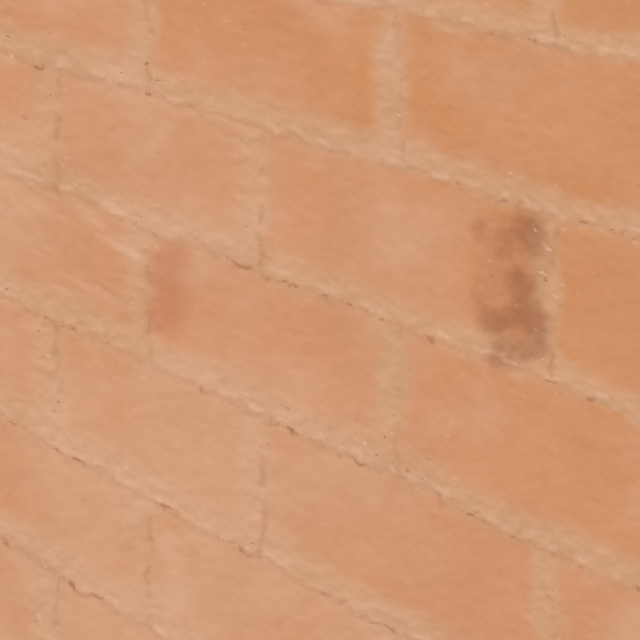
Reproduce this texture procedurally as a Shadertoy shader.

```glsl
// Weathered clay brickwork seen at an angle: courses fan out and descend to the right.
// A perspective warp gives course and brick coordinates; soft rounded boxes form the
// bricks, and value noise adds smeared mortar, crumbling seams, stains, flecks and relief.

const vec3 MORTAR = vec3(0.815, 0.617, 0.475);
const vec3 CLAY = vec3(0.818, 0.582, 0.427);
const vec3 ORANGE = vec3(0.80, 0.54, 0.355);
const vec3 CHALK = vec3(0.85, 0.67, 0.56);
const vec3 SOOT = vec3(0.60, 0.38, 0.27);
const vec3 RUST = vec3(0.77, 0.50, 0.37);

float hash(vec2 p) {
    vec3 q = fract(vec3(p.xyx) * 0.1031);
    q += dot(q, q.yzx + 33.33);
    return fract((q.x + q.y) * q.z);
}

float noise(vec2 p) {
    vec2 i = floor(p), f = fract(p);
    f = f * f * (3.0 - 2.0 * f);
    return mix(mix(hash(i), hash(i + vec2(1, 0)), f.x),
               mix(hash(i + vec2(0, 1)), hash(i + vec2(1, 1)), f.x), f.y);
}

float fbm(vec2 p) {
    float sum = 0.0, amp = 0.5;
    for (int i = 0; i < 4; i++) {
        sum += amp * noise(p);
        p = mat2(1.6, 1.2, -1.2, 1.6) * p + 7.3;
        amp *= 0.5;
    }
    return sum / 0.9375;
}

vec2 rotate(vec2 p, float a) {
    float c = cos(a), s = sin(a);
    return vec2(c * p.x + s * p.y, c * p.y - s * p.x);
}

float roundBox(vec2 p, vec2 halfSize, float radius) {
    vec2 q = abs(p) - halfSize + radius;
    return length(max(q, 0.0)) + min(max(q.x, q.y), 0.0) - radius;
}

// Soft rectangular stain, ragged by noise
float stain(vec2 p, vec2 center, vec2 halfSize, float soft, float ragged) {
    float d = roundBox(p - center, halfSize, min(halfSize.x, halfSize.y) * 0.6);
    return 1.0 - smoothstep(-soft, soft, d + ragged * (fbm(p * 28.0) - 0.5));
}

// One jittered, ragged mark per cell, kept with the given chance
float flecks(vec2 p, vec2 cells, float chance, float seed) {
    vec2 g = p * cells, id = floor(g) + seed;
    vec2 center = 0.35 + 0.3 * vec2(hash(id + 3.1), hash(id + 8.7));
    float radius = mix(0.06, 0.32, hash(id + 5.9) * hash(id + 1.3));
    float d = length(fract(g) - center) + 0.3 * (noise(g * 6.0) - 0.4);
    return step(hash(id), chance) * (1.0 - smoothstep(radius * 0.2, radius, d));
}

// Light from the upper left grazing a rough surface
float relief(vec2 p, float scale) {
    vec2 q = p * scale;
    return fbm(q) - fbm(q - vec2(0.25, 0.45));
}

void mainImage(out vec4 fragColor, in vec2 fragCoord) {
    vec2 p = fragCoord / iResolution.xy;
    p.y = 1.0 - p.y;
    float pixel = 1.0 / iResolution.y;

    // Perspective: course index from sloping lines, brick index from widening columns
    vec2 w = p + 0.016 * (vec2(fbm(p * 9.0), fbm(p * 9.0 + 40.0)) - 0.5);
    float rowHeight = 0.19 + 0.085 * w.x;
    float course = (w.y + 0.11 - 0.21 * w.x) / rowHeight;
    float row = floor(course), f = course - row;
    float slope = 0.21 + 0.085 * course;
    float across = rowHeight * inversesqrt(1.0 + slope * slope);
    float column = (sqrt(max(0.065 + 0.268 * (w.x - 0.0755), 0.0)) - 0.255) / 0.134;
    float shifted = column + 0.5 * mod(row + 1.0, 2.0);
    float brick = floor(shifted), u = shifted - brick;
    float brickWidth = 0.255 + 0.134 * column;

    // Brick face, blurred into the mortar smeared around it
    vec2 local = vec2((u - 0.5) * brickWidth, f * across - 0.5 * (across - 0.036));
    vec2 halfSize = vec2(0.5 * brickWidth - 0.021, 0.5 * (across - 0.044));
    float edge = roundBox(local, halfSize, 0.02) + 0.03 * (fbm(p * 26.0) - 0.5);
    float face = 1.0 - smoothstep(-0.018, 0.014, edge);

    // Warm upper right, chalky lower left
    float cloud = fbm(p * 5.0 + 12.0);
    float warm = smoothstep(-0.1, 0.9, p.x - p.y + 0.4 * (cloud - 0.5));
    float tint = hash(vec2(brick, row) + 20.0);
    vec3 clay = mix(CLAY, ORANGE, clamp(warm + 0.3 * (tint - 0.5), 0.0, 1.0));
    vec3 color = mix(MORTAR, clay, face * mix(0.6, 0.92, smoothstep(0.3, 0.6, cloud)));
    float chalky = smoothstep(0.42, 0.78, fbm(p * 8.0 + 31.0) + 0.22 * (p.y - p.x));
    color = mix(color, CHALK, 0.36 * chalky);

    // Stained brick ends and pale smears
    float scorch = stain(p, vec2(0.803, 0.45), vec2(0.047, 0.115), 0.024, 0.05);
    float scorchDepth = smoothstep(0.35, 0.7, fbm(p * 22.0 + 4.0) + 0.6 * (0.46 - p.y));
    color = mix(color, SOOT, scorch * mix(0.2, 0.6, scorchDepth));
    color = mix(color, SOOT, 0.4 * stain(p, vec2(0.81, 0.545), vec2(0.04, 0.018), 0.015, 0.04));
    color = mix(color, RUST, 0.55 * stain(p, vec2(0.26, 0.455), vec2(0.028, 0.07), 0.02, 0.02));
    color = mix(color, RUST, 0.2 * stain(p, vec2(0.49, 0.52), vec2(0.05, 0.04), 0.035, 0.03));
    color = mix(color, CHALK, 0.6 * stain(p, vec2(0.272, 0.9), vec2(0.025, 0.07), 0.02, 0.05));
    vec2 along = rotate(p, 0.5);
    float smear = smoothstep(0.5, 0.8, fbm(along * vec2(14.0, 60.0)));
    color = mix(color, CHALK + 0.02, 0.6 * smear * stain(p, vec2(0.1, 0.4), vec2(0.12, 0.08), 0.06, 0.08));

    // Seams: a soft shade with short crumbling dark pieces and a pale lip above
    float bed = (course - floor(course + 0.5)) * across + 0.02 * (fbm(p * 48.0) - 0.5);
    float broken = smoothstep(0.5, 0.68, fbm(along * vec2(26.0, 18.0) + 9.0));
    float crumbs = smoothstep(0.4, 0.7, noise(p * 95.0));
    float shade = 1.0 - smoothstep(0.0, 0.010, abs(bed));
    float crack = 1.0 - smoothstep(0.0, 0.004 + pixel, abs(bed));
    float lip = 1.0 - smoothstep(0.0, 0.009, abs(bed + 0.010));
    color = mix(color, SOOT, 0.10 * shade + 0.45 * crack * broken * crumbs);
    color = mix(color, CHALK + 0.03, 0.4 * lip * smoothstep(0.45, 0.8, noise(p * 52.0)));
    float side = abs(u * brickWidth - 0.014 + 0.02 * (fbm(p * 40.0 + 5.0) - 0.5));
    float upright = 1.0 - smoothstep(0.0, 0.010, side);
    color = mix(color, SOOT, 0.2 * upright * smoothstep(0.4, 0.75, fbm(p * 30.0)));

    // Sparse chips and pits, then relief that is roughest on the mortar
    float wear = mix(1.0, 0.35, face);
    float patchy = smoothstep(0.4, 0.65, fbm(p * 6.0 + 70.0));
    color = mix(color, CHALK + 0.05, 0.6 * wear * patchy * flecks(along, vec2(26.0, 52.0), 0.35, 2.0));
    color = mix(color, SOOT, 0.45 * wear * patchy * flecks(along, vec2(38.0, 60.0), 0.16, 61.0));
    color += mix(0.065, 0.03, face) * relief(along * vec2(0.7, 1.0), 75.0);
    color += 0.025 * (fbm(along * vec2(60.0, 100.0)) - 0.5) + 0.03 * (fbm(p * 11.0) - 0.5);
    fragColor = vec4(color, 1.0);
}
```
